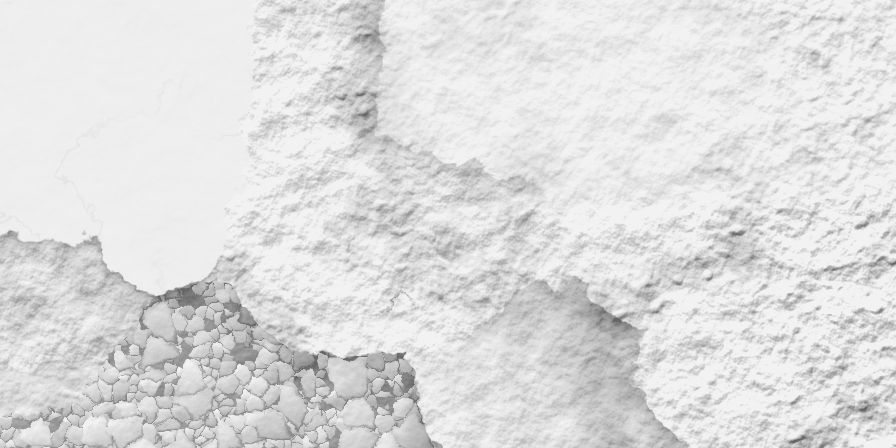
Give the GLSL for this texture, as a WebGL 1 fragment shader.

```glsl
precision highp float;
// Crumbling white plaster: a smooth slab, a flaking plate, grainy relief, a hollow and rubble.
// Warped signed ledges divide the wall; gradient noise gives a height field lit from above,
// and layers of Voronoi cells form the broken stones below.
uniform vec2 u_resolution;
const vec2 LIGHT_DIR = vec2(-0.35, 0.94);
const float PLASTER = 0.935;
const float GAP_TONE = 0.60;

float hash(vec2 p) {
  vec3 q = fract(p.xyx * vec3(0.1031, 0.1030, 0.0973));
  q += dot(q, q.yzx + 33.33);
  return fract((q.x + q.y) * q.z);
}

float cornerSlope(vec2 cell, vec2 offset) {
  float angle = 6.2832 * hash(cell);
  return dot(vec2(cos(angle), sin(angle)), offset);
}

float gradNoise(vec2 p) {
  vec2 i = floor(p), f = fract(p), e = vec2(1.0, 0.0);
  vec2 u = f * f * f * (f * (f * 6.0 - 15.0) + 10.0);
  return mix(mix(cornerSlope(i, f), cornerSlope(i + e, f - e), u.x),
             mix(cornerSlope(i + e.yx, f - e.yx), cornerSlope(i + 1.0, f - 1.0), u.x), u.y);
}

float fbm(vec2 p, float gain) {
  float sum = 0.0, amp = 1.0;
  for (int i = 0; i < 5; i++) {
    sum += amp * gradNoise(p);
    p = mat2(1.6, 1.2, -1.2, 1.6) * p + 7.3;
    amp *= gain;
  }
  return sum;
}

vec2 warp(vec2 p, float scale, float amount) {
  return p + amount * vec2(fbm(p * scale, 0.58), fbm(p * scale + 17.0, 0.58));
}

// Straight line from a to b, level beyond both ends
float ramp(float t, vec2 a, vec2 b) {
  return mix(a.y, b.y, clamp((t - a.x) / (b.x - a.x), 0.0, 1.0));
}

float ledgeShadow(float depth, float reach) {
  return smoothstep(-0.004, 0.004, depth) * exp(-max(depth, 0.0) / reach);
}

// Broad swells, crumbs and fine grain
float relief(vec2 p, float crumbs) {
  vec2 turned = mat2(0.8, 0.6, -0.6, 0.8) * p;
  float lumps = smoothstep(0.05, 0.5, gradNoise(turned * 33.0 + 3.0));
  return 0.017 * fbm(turned * 11.0, 0.5) + crumbs * (0.007 * lumps + 0.004 * gradNoise(turned * 58.0));
}

// Lays one layer of angular Voronoi stones over the tone below
float layStones(float below, vec2 p, float keep) {
  vec2 base = floor(p), off = vec2(0.0);
  float first = 9.0, second = 9.0, id = 0.0;
  for (int k = 0; k < 9; k++) {
    vec2 cell = base + vec2(mod(float(k), 3.0), floor(float(k) / 3.0)) - 1.0;
    vec2 toCell = p - cell - vec2(hash(cell), hash(cell + 41.7));
    float d = length(toCell);
    second = min(second, max(d, first));
    if (d < first) { first = d; off = toCell; id = hash(cell + 9.1); }
  }
  float facing = dot(off, LIGHT_DIR), gap = second - first;
  float tone = 0.80 + 0.16 * (id - 0.5) + 0.15 * facing;
  tone -= (1.0 - smoothstep(0.0, 0.25, gap)) * (0.04 + 0.20 * smoothstep(0.2, -0.4, facing));
  return mix(below, tone, smoothstep(0.02, 0.08, gap) * step(1.0 - keep, id));
}

float crack(vec2 p, float scale, float width) {
  float path = abs(gradNoise(p * scale) + 0.12 * fbm(p * scale * 5.0, 0.5));
  return (1.0 - smoothstep(0.0, width, path)) * smoothstep(0.0, 0.25, gradNoise(p * scale * 0.8 + 5.0));
}

void main() {
  vec2 p = gl_FragCoord.xy * vec2(2.0, 1.0) / u_resolution;
  vec2 w = warp(p, 9.0, 0.036);
  // Signed depth inside each region
  float slabEdge = ramp(w.x, vec2(0.21, 0.465), vec2(0.33, 0.345)) + ramp(w.x, vec2(0.34, 0.0), vec2(0.5, 0.065));
  float slab = min(w.y - slabEdge, ramp(w.y, vec2(0.38, 0.51), vec2(0.75, 0.56)) - w.x);
  float rubbleTop = ramp(w.x, vec2(0.15, 0.08), vec2(0.36, 0.37))
    + ramp(w.x, vec2(0.48, 0.0), vec2(0.66, -0.16)) + ramp(w.x, vec2(0.85, 0.0), vec2(0.95, 0.03));
  float rubble = min(min(rubbleTop - w.y, ramp(w.y, vec2(0.0, 0.98), vec2(0.2, 0.91)) - w.x), -slab);
  float hollowTop = ramp(w.x, vec2(0.92, 0.19), vec2(1.2, 0.36)) + ramp(w.x, vec2(1.28, 0.0), vec2(1.42, -0.08));
  float hollow = min(hollowTop - w.y, ramp(w.y, vec2(0.0, 1.52), vec2(0.14, 1.42)) - w.x);
  float plate = min(w.y - ramp(w.x, vec2(0.83, 0.71), vec2(1.25, 0.55)), w.x - 0.85);

  // Lit relief, quiet and crumbly by turns, with dark pits
  float slabMask = smoothstep(-0.004, 0.004, slab);
  float patches = smoothstep(0.0, 0.5, -fbm(p * 4.0 + 2.0, 0.55));
  float grain = smoothstep(1.4, 1.9, p.x + 0.25 * gradNoise(p * 3.0));
  float crumbs = 0.3 + 0.5 * grain + 0.7 * patches;
  float rough = mix(0.85, 0.35, smoothstep(-0.04, 0.04, plate)) + 0.30 * grain;
  rough *= mix(1.0, 0.04, slabMask) * mix(1.0, 0.7, smoothstep(0.0, 0.02, hollow));
  float height = relief(p, crumbs), reach = 0.004;
  float lean = (height - relief(p + LIGHT_DIR * reach, crumbs)) / reach;
  float tone = PLASTER + rough * (0.32 * min(lean, 0.5 * lean) + 5.0 * min(height, 0.0) - 0.12 * patches);

  // Hollow and soft shadows cast under the ledges
  float mottle = 1.0 + 0.8 * fbm(p * 8.0 + 4.0, 0.55);
  tone -= 0.24 * mottle * ramp(p.x, vec2(0.98, 0.15), vec2(1.38, 1.0)) * ledgeShadow(hollow, 0.22);
  float besidePlate = smoothstep(0.72, 0.85, p.x) * (1.0 - smoothstep(1.1, 1.3, p.x));
  tone -= 0.14 * mottle * besidePlate * ledgeShadow(-plate, 0.07);
  float belowSlab = 1.0 - smoothstep(0.40, 0.50, p.x);
  tone -= belowSlab * 0.16 * mottle * ledgeShadow(-slab, 0.15);

  // Rubble: large stones lying over smaller ones
  vec2 chipped = warp(p, 22.0, 0.010);
  float stones = layStones(GAP_TONE, chipped + 7.0, 0.0) + 0.05 * lean;
  stones = layStones(stones, chipped * 44.0, 0.75);
  stones = layStones(stones, chipped * 27.0 + 3.0, 0.55);
  stones = layStones(stones, chipped * 15.0, 0.42) + 0.06 * lean;
  stones -= 0.20 * smoothstep(0.25, 0.4, p.x) * ledgeShadow(rubble, 0.05);
  tone = mix(tone, stones, smoothstep(-0.003, 0.005, rubble));
  tone -= belowSlab * 0.14 * ledgeShadow(-slab, 0.012);

  // Hairline cracks in the slab and a few open ones in the middle
  tone -= 0.035 * slabMask * crack(p + 1.3, 4.0, 0.022);
  vec2 fromSplit = (p - vec2(0.86, 0.36)) / vec2(0.08, 0.06);
  tone -= 0.35 * exp(-dot(fromSplit, fromSplit)) * crack(p + 6.0, 12.0, 0.05);
  gl_FragColor = vec4(vec3(clamp(tone, 0.40, 0.95)), 1.0);
}
```
